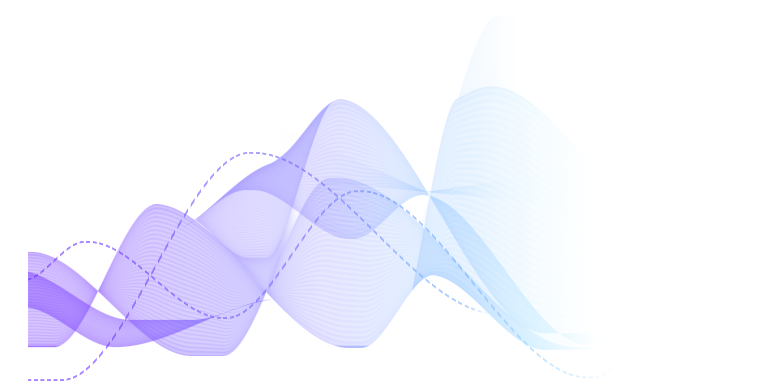
A Shadertoy shader for this background:

```glsl
// Translucent ribbons of fine threads twist across a white page, violet to pale blue.
// Each rim is a height curve summed from smooth steps; the ribbons between rims are
// layered by multiplying the light they let through, then dashed waves are added.
// Units: the canvas is 100 high, so x runs to 200 on a 2:1 canvas.

// Smooth step along x, used as the building block of every curve
#define RISE(a, b) smoothstep(float(a), float(b), x)

// Antialiased half plane: 1 where d is positive
float cover(float d) {
    return clamp(0.5 + d / max(fwidth(d), 1e-4), 0.0, 1.0);
}

// Light passing a threaded ribbon; narrow parts and rims are denser
float ribbon(float y, float top, float bottom, float density) {
    float width = max(top - bottom, 0.6);
    float across = (y - bottom) / width;
    float inside = cover(top - y) * cover(y - bottom);
    float thread = across * 32.0;
    float visible = 1.0 - smoothstep(0.25, 0.7, fwidth(thread));
    float weave = 1.0 + 0.16 * visible * cos(6.2832 * thread);
    float rim = exp(-min(top - y, y - bottom) / 1.6);
    float pinch = 5.0 / (width + 5.0);
    float alpha = density * weave * (0.8 + 0.35 * rim + 0.7 * pinch);
    return 1.0 - inside * clamp(alpha, 0.0, 0.85);
}

// Ribbon whose rims may swap sides where it twists
float twisted(float y, float a, float b, float density) {
    return ribbon(y, max(a, b), min(a, b), density);
}

// Dashed stroke along a height curve
float dashed(float x, float y, float curve) {
    float slope = dFdx(curve) / dFdx(x);
    float away = abs(y - curve) / sqrt(1.0 + slope * slope);
    float pixel = fwidth(y);
    float stroke = 1.0 - smoothstep(0.12, 0.12 + pixel, away);
    float dash = abs(fract(x / 1.7) - 0.5);
    return stroke * (1.0 - smoothstep(0.25, 0.36, dash));
}

// Violet, periwinkle, sky and ice along the page
vec3 inkAt(float x) {
    vec3 ink = mix(vec3(0.46, 0.22, 1.0), vec3(0.47, 0.43, 1.0), RISE(15, 80));
    ink = mix(ink, vec3(0.48, 0.72, 1.0), RISE(76, 116));
    return mix(ink, vec3(0.66, 0.89, 1.0), RISE(114, 146));
}

void mainImage(out vec4 fragColor, in vec2 fragCoord) {
    vec2 p = 100.0 * fragCoord / iResolution.y;
    float x = p.x, y = p.y;

    // Rims of the long twisting ribbon
    float spine = 34.4 - 27.1 * RISE(8, 50) + 46.3 * RISE(58, 86) - 44.0 * RISE(88, 150);
    float swell = 9.6 + 37.3 * RISE(14, 41) - 37.5 * RISE(40, 91)
                + 19.0 * RISE(94, 113) - 19.5 * RISE(112, 142);

    // Rims of the central peak and its folded left side
    float peak = 38.0 + 20.0 * RISE(40, 74) + 16.2 * RISE(70, 89) - 61.0 * RISE(88, 142);
    float saddle = 40.0 + 10.5 * RISE(44, 64) - 12.7 * RISE(66, 91)
                 + 11.4 * RISE(92, 110) - 39.0 * RISE(110, 153);
    float fold = 44.0 - 11.2 * RISE(47, 65) + 41.4 * RISE(69, 88);

    // Rims of the dark left band and of the pale right veils
    float bandTop = 29.7 - 13.0 * RISE(4, 34) + 5.5 * RISE(50, 72);
    float bandBottom = 20.0 - 10.4 * RISE(6, 30) + 12.5 * RISE(30, 74);
    float veil = 10.0 + 62.0 * RISE(102, 119) + 5.5 * RISE(112, 128) - 35.0 * RISE(128, 175);
    float farVeil = 30.0 + 66.0 * RISE(102, 130);

    // Layer the ribbons
    float light = twisted(y, spine, swell, mix(0.36, 0.23, RISE(60, 85)));
    light *= twisted(y, peak, saddle, 0.25 * RISE(47, 51));
    light *= ribbon(y, peak, fold, 0.27 * RISE(49, 52));
    light *= ribbon(y, fold, max(swell, spine), 0.30 * RISE(52, 57) * (1.0 - RISE(72, 79)));
    light *= twisted(y, bandTop, bandBottom, 0.37 * (1.0 - RISE(66, 72)));
    light *= ribbon(y, veil, swell, 0.23 * (1.0 - 0.5 * RISE(118, 148)));
    light *= ribbon(y, farVeil, veil, 0.08 * RISE(108, 113) * (1.0 - RISE(122, 138)));

    // Threads fanning out from the pinch beside the peak
    float dx = x - 111.0;
    float fanTop = 50.0 + 0.3 * abs(dx) - 0.15 * dx;
    light *= ribbon(y, fanTop, 50.0 - 0.1 * dx, 0.22 * exp(-abs(dx) / 9.0));

    // Clip the left end and dissolve the right end
    float leftClip = cover(x - 7.3);
    float amount = (1.0 - light) * leftClip * (1.0 - RISE(136, 158));

    // Dashed waves
    float waveA = 1.0 + 59.2 * RISE(16, 65) - 42.0 * RISE(66, 130);
    float waveB = 27.0 + 10.0 * RISE(6, 22) - 19.8 * RISE(23, 58) + 33.0 * RISE(59, 93)
                - 48.5 * RISE(94, 153) + 5.0 * RISE(155, 164);
    float dashes = max(dashed(x, y, waveA) * (1.0 - RISE(120, 129)),
                       dashed(x, y, waveB) * (1.0 - RISE(138, 164)));

    vec3 color = mix(vec3(1.0), inkAt(x), amount);
    color = mix(color, inkAt(x) * vec3(0.95, 0.95, 1.0), 0.6 * dashes * leftClip);
    fragColor = vec4(color, 1.0);
}
```
